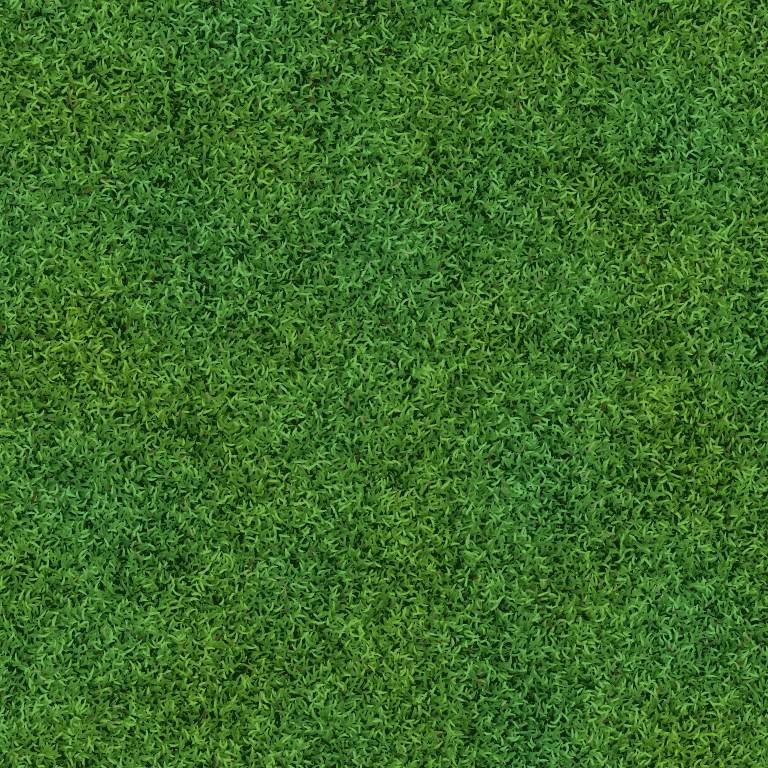
This texture is drawn by a Shadertoy shader. Its source:

```glsl
vec4 hash4(vec3 p) {
    vec4 q = fract(p.xyzx * vec4(0.1031, 0.1030, 0.0973, 0.1099));
    q += dot(q, q.wzxy + 33.33);
    return fract((q.xxyz + q.yzzw) * q.zywx);
}

float gradientDot(vec2 corner, vec2 offset) {
    float angle = 6.2832 * hash4(vec3(corner, 71.0)).x;
    return dot(vec2(cos(angle), sin(angle)), offset);
}

float gradientNoise(vec2 p) {
    vec2 i = floor(p), f = p - i;
    vec2 u = f * f * f * (f * (f * 6.0 - 15.0) + 10.0);
    float low = mix(gradientDot(i, f), gradientDot(i + vec2(1, 0), f - vec2(1, 0)), u.x);
    float high = mix(gradientDot(i + vec2(0, 1), f - vec2(0, 1)), gradientDot(i + 1.0, f - 1.0), u.x);
    return mix(low, high, u.y);
}

// Coverage in x, position from root (0) to tip (1) in y.
vec2 blade(vec2 p, float angle, float halfLength, float bend, float pixel) {
    vec2 dir = vec2(cos(angle), sin(angle));
    vec2 q = vec2(dot(p, dir), dot(p, vec2(-dir.y, dir.x)));
    q.y += bend * q.x * q.x;
    float along = clamp(0.5 + 0.5 * q.x / halfLength, 0.0, 1.0);
    float width = mix(0.19, 0.07, along * along);
    float dist = length(vec2(max(abs(q.x) - halfLength, 0.0), q.y)) - width;
    return vec2(clamp(0.5 - dist / pixel, 0.0, 1.0), along);
}

// Shades from deep gaps to bright tips.
vec3 grassColor(float tone) {
    vec3 c = vec3(0.05, 0.15, 0.035);
    c = mix(c, vec3(0.11, 0.28, 0.06), clamp(tone / 0.08, 0.0, 1.0));
    c = mix(c, vec3(0.19, 0.39, 0.11), clamp((tone - 0.08) / 0.16, 0.0, 1.0));
    c = mix(c, vec3(0.28, 0.49, 0.17), clamp((tone - 0.24) / 0.24, 0.0, 1.0));
    c = mix(c, vec3(0.33, 0.57, 0.19), clamp((tone - 0.48) / 0.26, 0.0, 1.0));
    return mix(c, vec3(0.46, 0.71, 0.32), clamp((tone - 0.74) / 0.22, 0.0, 1.0));
}

void mainImage(out vec4 fragColor, in vec2 fragCoord) {
    vec2 uv = fragCoord / iResolution.y;
    float pixel = 110.0 / iResolution.y;

    // Broad patches of lean, hue and brightness
    float lean = 0.9 + 1.5 * gradientNoise(uv * 4.0 + 3.0);
    float warmth = gradientNoise(uv * 5.0 + 17.0);
    float patchTone = 0.12 * gradientNoise(uv * 7.0 + 31.0) + 0.16 * gradientNoise(uv * 24.0 + 9.0);

    // Blades layered from the ground up
    float tone = 0.0, straw = 0.0, soil = 0.0;
    for (int layer = 0; layer < 5; layer++) {
        float level = float(layer);
        vec2 p = uv * 110.0 + level * vec2(0.37, 0.61);
        vec2 cell = floor(p);
        for (int y = -1; y <= 1; y++)
        for (int x = -1; x <= 1; x++) {
            vec2 id = cell + vec2(x, y);
            vec4 h = hash4(vec3(id + 5.0, level * 13.0 + 2.0));
            vec4 k = hash4(vec3(id + 41.0, level * 7.0 + 29.0));
            vec2 root = id + 0.2 + 0.6 * h.xy;
            float angle = lean + (h.z - 0.5) * 3.0;
            vec2 b = blade(p - root, angle, mix(0.35, 0.75, k.x), k.y - 0.5, pixel);
            float bladeTone = 0.85 * h.w + 0.1 * (level - 2.5) + 0.3 * (b.y - 0.5);
            tone = mix(tone, bladeTone, b.x);
            straw = mix(straw, smoothstep(0.965, 0.99, k.z), b.x);
            soil = mix(soil, step(k.w, 0.003), b.x);
        }
    }
    tone = 0.5 + 1.2 * (tone - 0.47) + patchTone;

    // Green ramp with warm patches, dry blades and bare specks
    vec3 color = grassColor(tone);
    color *= vec3(1.0 + 0.18 * warmth, 1.0, 1.0 - 0.45 * warmth);
    color = mix(color, vec3(0.52, 0.56, 0.36) * (0.5 + 0.6 * clamp(tone, 0.0, 1.0)), 0.7 * straw);
    color = mix(color, vec3(0.30, 0.20, 0.13), 0.75 * soil);
    fragColor = vec4(color, 1.0);
}
```
